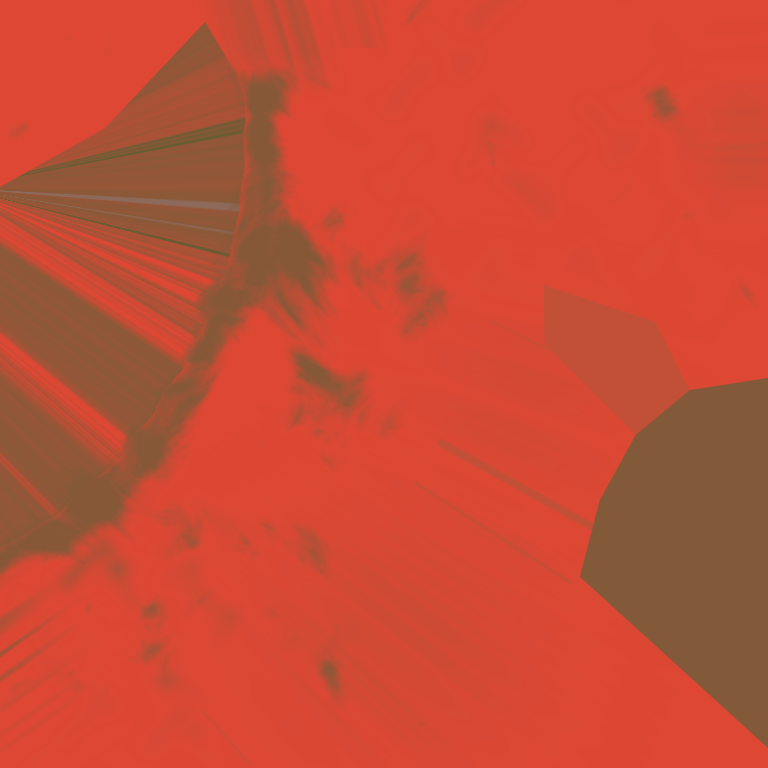
This background is drawn by a WebGL 1 fragment shader. Its source:

```glsl
precision highp float;
// Red field with a streaked brown fan, a smudged rim and a dark faceted slab.
uniform vec2 u_resolution;

#define RED vec3(0.865, 0.280, 0.203)
#define BROWN vec3(0.545, 0.345, 0.220)
#define SLAB vec3(0.510, 0.350, 0.222)
#define FACET vec3(0.755, 0.312, 0.212)
#define GREEN vec3(0.350, 0.370, 0.190)
#define GREY vec3(0.550, 0.430, 0.380)
#define RIM_CENTER vec2(-0.3125, 0.169)
#define RIM_RADIUS 0.63
#define FAN_FOCUS vec2(-0.052, 0.245)
#define SMUDGE_SCALE 15.0
#define EDGE 0.0012

float hash(vec2 p) {
  return fract(sin(dot(p, vec2(127.1, 311.7))) * 43758.55);
}

// One-dimensional smooth noise, used across the streaks.
float streak(float x, float seed) {
  float i = floor(x);
  float f = smoothstep(0.0, 1.0, x - i);
  return mix(hash(vec2(i, seed)), hash(vec2(i + 1.0, seed)), f);
}

// Soft cellular noise: weighted round spots, one per cell.
float cells(vec2 p, float tightness, float threshold) {
  vec2 base = floor(p);
  float sum = 0.0;
  for (int j = -1; j <= 1; j++) {
    for (int i = -1; i <= 1; i++) {
      vec2 id = base + vec2(float(i), float(j));
      vec2 d = id + vec2(hash(id), hash(id + 37.0)) - p;
      float weight = max(hash(id + 71.0) - threshold, 0.0) / (1.0 - threshold);
      sum += weight * exp(-tightness * dot(d, d));
    }
  }
  return sum;
}

float cloud(vec2 p) {
  float sum = 0.0;
  float amp = 0.62;
  for (int i = 0; i < 5; i++) {
    sum += amp * cells(p, 4.0, 0.0);
    p = mat2(1.6, 1.2, -1.2, 1.6) * p + 5.3;
    p += 0.25 * sin(p.yx * 1.7);
    amp *= 0.55;
  }
  return sum;
}

float fill(float d) { return 1.0 - smoothstep(-EDGE, EDGE, d); }

// Signed distance to the line a-b, negative inside the convex shapes below.
float side(vec2 p, vec2 a, vec2 b) {
  vec2 e = normalize(b - a);
  return e.x * (p.y - a.y) - e.y * (p.x - a.x);
}

float bar(vec2 p, vec2 a, vec2 b, float width) {
  vec2 e = b - a;
  float h = clamp(dot(p - a, e) / dot(e, e), 0.0, 1.0);
  return fill(length(p - a - e * h) - width);
}

float blob(vec2 p, vec2 center, vec2 radius) {
  vec2 d = (p - center) / radius;
  return exp(-dot(d, d));
}

float band(float x, float lo, float hi, float soft) {
  return smoothstep(lo - soft, lo + soft, x) * (1.0 - smoothstep(hi - soft, hi + soft, x));
}

// Fan colour; t runs across the rays from top to bottom.
vec3 fanColor(vec2 p) {
  vec2 v = p - FAN_FOCUS;
  float slope = v.y / v.x;
  float row = (p.y - 0.2545 * p.x) / (1.0 + 1.306 * p.x);
  float t = slope < 0.62 ? slope : 0.62 + 4.0 * max(row - 0.2786, 0.0);
  float grain = 0.6 * streak(t * 34.0, 1.0) + 0.4 * streak(t * 95.0, 2.0);
  float redBands = band(t, 0.26, 0.76, 0.05) + 0.85 * band(t, 1.22, 1.43, 0.04)
                 + 0.6 * band(t, 1.86, 1.91, 0.015);
  float tone = 0.95 - 0.28 * band(t, -0.5, -0.25, 0.01) - 0.72 * redBands;
  tone += (grain - 0.5) * (0.3 + 1.1 * redBands);
  vec3 color = mix(RED, BROWN, clamp(tone, 0.0, 1.0));
  float green = band(t, -0.3, -0.17, 0.02) * smoothstep(0.45, 0.8, grain);
  color = mix(color, GREEN, 0.75 * green + 0.8 * band(t, 0.243, 0.256, 0.003));
  return mix(color, GREY, 0.85 * band(t, 0.055, 0.083, 0.006) + 0.6 * band(t, 0.16, 0.17, 0.004));
}

void main() {
  vec2 p = gl_FragCoord.xy / u_resolution;
  p.y = 1.0 - p.y; // y runs downward from here on
  vec2 q = p - RIM_CENTER;
  float rim = length(q) - RIM_RADIUS;
  float angle = atan(q.y, q.x);
  float haze = cloud(p * SMUDGE_SCALE + 0.4 * sin(p.yx * 23.0));

  // Faint rays spreading over the red field
  float rays = 0.6 * streak(angle * 45.0, 4.0) + 0.4 * streak(angle * 160.0, 5.0);
  float rayArea = 0.3 * blob(p, vec2(0.53, 0.82), vec2(0.16, 0.15))
                + 0.3 * blob(p, vec2(0.97, 0.19), vec2(0.06, 0.07))
                + 0.15 * blob(p, vec2(0.68, 0.52), vec2(0.12, 0.12));
  vec3 color = mix(RED, BROWN, rays * rayArea);
  float upright = streak((p.x - 0.3 * p.y) * 130.0, 6.0);
  float topArea = band(p.x - 0.3 * p.y, 0.28, 0.40, 0.025) * (1.0 - smoothstep(0.06, 0.13, p.y));
  topArea += 0.4 * band(p.x, 0.43, 0.50, 0.004) * fill(p.y - 0.062);
  color = mix(color, BROWN, 0.55 * upright * topArea);
  float corner = streak((p.y + 0.7 * p.x) * 95.0, 7.0);
  color = mix(color, BROWN, 0.8 * smoothstep(0.45, 0.9, corner) * blob(p, vec2(0.0, 0.86), vec2(0.07, 0.08)));

  // Streaked fan with a bent upper edge
  float top = min(min(0.0286 - 1.06 * (p.x - 0.267), 0.2435 - 0.56 * p.x), 0.616 - 2.2 * p.x);
  float fan = fill(0.7 * (top - p.y)) * fill(rim + 0.012 * (haze - 0.5));
  fan *= fill(0.5 * (0.0286 + 1.66 * (p.x - 0.267) - p.y));
  color = mix(color, fanColor(p), fan);

  // Smudges along the rim and in the middle
  float ridge = (rim - 0.022) / 0.033;
  float area = exp(-ridge * ridge) * band(p.y, 0.11, 0.73, 0.03);
  area += 0.62 * blob(p, vec2(0.40, 0.36), vec2(0.08, 0.10));
  area += 0.75 * blob(p, vec2(0.55, 0.39), vec2(0.055, 0.065));
  area += 0.72 * blob(p, vec2(0.43, 0.53), vec2(0.09, 0.06));
  area += 0.55 * blob(p, vec2(0.38, 0.10), vec2(0.07, 0.035));
  area += 0.33 * blob(p, vec2(0.23, 0.72), vec2(0.20, 0.13));
  float smudge = smoothstep(0.52, 1.0, 0.7 * min(area, 1.0) + 0.55 * haze);
  float spots = cells(p * 13.0 + 0.25 * sin(p.yx * 60.0), 14.0, 0.45);
  float spotArea = 0.8 * blob(p, vec2(0.20, 0.79), vec2(0.17, 0.12))
                 + 0.35 * blob(p, vec2(0.72, 0.15), vec2(0.17, 0.15));
  color = mix(color, SLAB, clamp(smudge + spots * spotArea, 0.0, 0.94));

  // Loose strokes
  float strokes = bar(p, vec2(0.575, 0.577), vec2(0.771, 0.686), 0.005);
  strokes += 0.7 * bar(p, vec2(0.541, 0.629), vec2(0.742, 0.758), 0.0022);
  strokes += 0.6 * bar(p, vec2(0.640, 0.419), vec2(0.716, 0.456), 0.0018);
  strokes += 0.5 * bar(p, vec2(0.932, 0.195), vec2(1.0, 0.186), 0.0018);
  strokes += 0.5 * bar(p, vec2(0.265, 0.927), vec2(0.325, 0.995), 0.002);
  color = mix(color, FACET, min(strokes, 1.0));

  // Pale facet, then the dark slab
  float facet = max(side(p, vec2(0.708, 0.371), vec2(0.709, 0.448)), side(p, vec2(0.709, 0.448), vec2(0.828, 0.566)));
  facet = max(facet, side(p, vec2(0.898, 0.508), vec2(0.853, 0.419)));
  facet = max(facet, side(p, vec2(0.853, 0.419), vec2(0.708, 0.371)));
  float slab = max(side(p, vec2(1.0, 0.492), vec2(0.898, 0.508)), side(p, vec2(0.898, 0.508), vec2(0.828, 0.566)));
  slab = max(slab, side(p, vec2(0.828, 0.566), vec2(0.781, 0.651)));
  slab = max(slab, side(p, vec2(0.781, 0.651), vec2(0.755, 0.751)));
  slab = max(slab, side(p, vec2(0.755, 0.751), vec2(1.0, 0.974)));
  facet = max(facet, side(p, vec2(0.828, 0.566), vec2(0.898, 0.508)));
  color = mix(color, FACET, fill(facet));
  color = mix(color, SLAB, fill(slab));
  gl_FragColor = vec4(color, 1.0);
}
```
